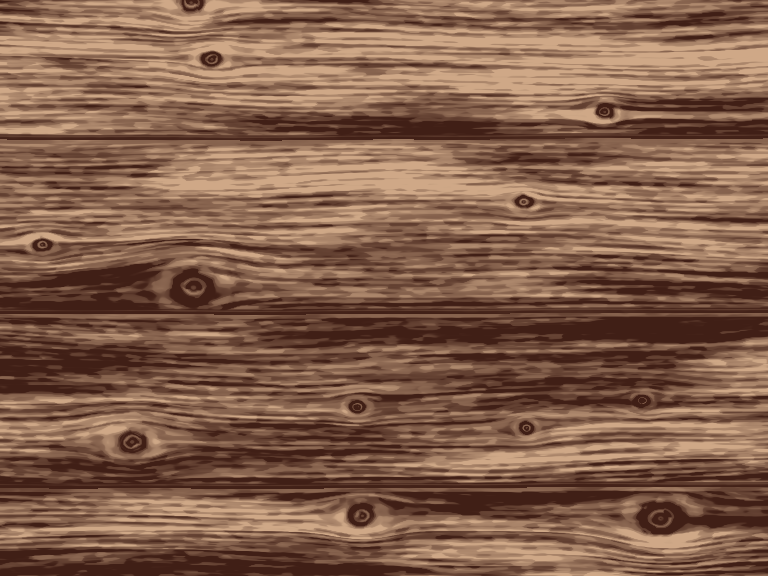
Write a Shadertoy shader that draws this texture.

```glsl
#define DARK vec3(0.25, 0.12, 0.085)
#define LIGHT vec3(0.81, 0.66, 0.53)
#define PLANK 0.3025
#define FIRST_SEAM 0.153
#define SEAM_WIDTH 0.009
#define LIP_WIDTH 0.007
#define GROWTH_FREQ 520.0
#define KNOTS 4
#define KNOT_CHANCE 0.7
#define CONTRAST 1.3
#define TONES 4.0
#define GLOW vec2(0.82, 0.72)

vec2 hash2(vec2 p) {
    vec3 q = fract(p.xyx * vec3(0.1031, 0.1030, 0.0973));
    q += dot(q, q.yzx + 33.33);
    return fract((q.xx + q.yz) * q.zy);
}

// Smooth cellular noise: nearby cell values blended by distance, centred on zero
float cells(vec2 p) {
    vec2 base = floor(p);
    float sum = 0.0, total = 0.0;
    for (int j = -1; j <= 1; j++)
    for (int i = -1; i <= 1; i++) {
        vec2 cell = base + vec2(i, j);
        vec2 d = cell + hash2(cell) - p;
        float w = exp(-7.0 * dot(d, d));
        sum += w * hash2(cell + 71.7).x;
        total += w;
    }
    return sum / total - 0.5;
}

float bump(float x, float centre, float width) {
    float d = (x - centre) / width;
    return exp(-d * d);
}

// Knot offset from p in xy, radius in z; the radius is zero where no knot grows
vec3 knot(vec2 p, float id, int k, float aspect) {
    vec2 seed = vec2(id * 7.0 + 40.0, float(k) * 13.0 + 5.0);
    vec2 place = hash2(seed), kind = hash2(seed + 29.3);
    vec2 centre = vec2((float(k) + place.x) * aspect / float(KNOTS),
                       PLANK * mix(0.15, 0.85, place.y));
    float radius = mix(0.008, 0.026, kind.x * kind.x);
    return vec3(p - centre, radius * step(kind.y, KNOT_CHANCE));
}

// Fibres, growth lines and weathered patches along the bent grain
float grain(vec2 g) {
    float patches = cells(g * vec2(2.3, 13.0));
    float streaks = cells(g * vec2(2.0, 75.0) + 17.0);
    float fibres = cells(g * vec2(7.0, 150.0) + 43.0);
    float flecks = cells(g * vec2(45.0, 170.0) + 91.0);
    float growth = sin(g.y * GROWTH_FREQ + 9.0 * patches + 5.0 * streaks);
    return 0.6 * patches + 0.42 * streaks + 0.45 * fibres + 0.32 * flecks
         + growth * (0.1 + 0.12 * patches);
}

void mainImage(out vec4 fragColor, in vec2 fragCoord) {
    vec2 uv = fragCoord / iResolution.y;
    float aspect = iResolution.x / iResolution.y;
    float pixel = 1.0 / iResolution.y;

    // Stacked planks with slightly uneven seams
    float y = uv.y - FIRST_SEAM + 0.0015 * sin(uv.x * 4.0) + 0.0006 * sin(uv.x * 17.0);
    float id = floor(y / PLANK);
    vec2 p = vec2(uv.x, y - id * PLANK);

    // Grain drifts slowly and swells around the knots
    vec2 g = p;
    g.y += 0.008 * sin(p.x * 3.1 + id * 2.4) + 0.003 * sin(p.x * 8.3 + p.y * 19.0 + id);
    for (int k = 0; k < KNOTS; k++) {
        vec3 n = knot(p, id, k, aspect);
        vec2 d = n.xy / (max(n.z, 0.001) * vec2(4.0, 2.6));
        g.y -= 0.8 * n.y * exp(-dot(d, d)) * step(0.001, n.z);
    }
    g += vec2(id * 5.37 + 30.0, id * 3.0 + 12.0);

    // Lighting falls off from a bright spot, with large dark stains
    vec2 away = uv - GLOW;
    float tone = 0.6 + CONTRAST * grain(g);
    tone -= dot(away * away, vec2(0.3, 0.55));
    tone += 0.3 * cells(uv * vec2(2.4, 7.0) + 8.0);

    // Knots: pale halo, ringed heart and dark rim
    float rough = cells(uv * 70.0);
    for (int k = 0; k < KNOTS; k++) {
        vec3 n = knot(p, id, k, aspect);
        if (n.z <= 0.0) continue;
        float r = length(n.xy * vec2(0.8, 1.0)) / n.z + 0.35 * rough;
        float heart = 0.35 + 0.2 * sin(r * 14.0) + 0.5 * rough - 0.4 * bump(r, 0.0, 0.45);
        tone = mix(tone, heart, 1.0 - smoothstep(0.85, 1.1, r));
        tone += 0.25 * bump(r, 1.9, 0.5) - 0.55 * bump(r, 1.0, 0.22);
    }

    // Seams: shaded edges, dark gap, secondary crack and worn pale lip
    float below = PLANK - p.y;
    float wear = cells(vec2(uv.x * 9.0, id * 4.0 + 20.0));
    tone -= 0.32 * exp(-below / 0.028) * (0.8 + wear);
    tone -= 0.2 * exp(-p.y / 0.02);
    tone -= (0.25 + 0.3 * wear) * bump(p.y, 0.017, 0.0022);
    float lip = 1.0 - smoothstep(LIP_WIDTH - pixel, LIP_WIDTH + pixel, below);
    tone = mix(tone, 0.6 + 0.5 * wear, 0.75 * lip);
    float gap = 1.0 - smoothstep(SEAM_WIDTH - pixel, SEAM_WIDTH + pixel, p.y);
    tone = mix(tone, 0.04 + 0.12 * bump(p.y, 0.006, 0.0015), 0.92 * gap);

    // Softly stepped tones
    float level = clamp(tone, 0.0, 1.0) * TONES;
    float stepped = floor(level) + smoothstep(0.25, 0.75, fract(level));
    tone = mix(level, stepped, 0.6) / TONES;
    fragColor = vec4(mix(DARK, LIGHT, tone), 1.0);
}
```
